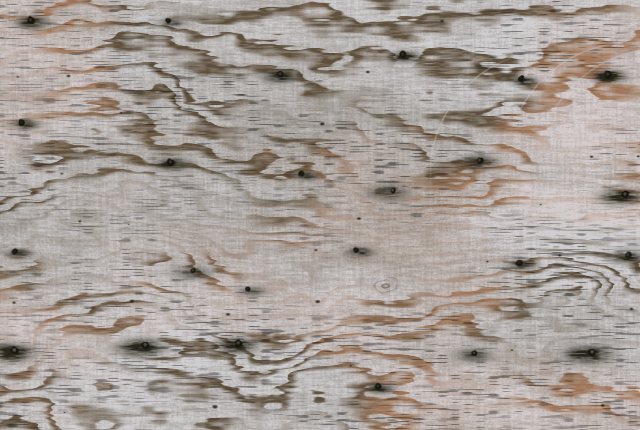
This texture is drawn by a Shadertoy shader. Its source:

```glsl
// Weathered plywood: wavy growth rings, fine fibres and rusty nails with dark stains.
#define RING_COUNT 14.0
#define RING_WARP 3.4
#define RING_STRENGTH 1.0
#define FIBRE_CONTRAST 0.42
#define NAIL_CELL 0.25
#define NAIL_RADIUS 0.0088
#define STAIN_SIZE vec2(0.044, 0.017)
#define PALE_WOOD vec3(0.785, 0.775, 0.78)
#define GREY_WOOD vec3(0.575, 0.55, 0.515)
#define ORANGE_RING vec3(0.62, 0.45, 0.33)
#define BROWN_RING vec3(0.35, 0.29, 0.21)
#define STAIN_COLOR vec3(0.13, 0.125, 0.08)

float hash(vec2 p) {
    return fract(sin(dot(p, vec2(127.1, 311.7))) * 43758.545);
}

vec2 hash2(vec2 p) {
    return vec2(hash(p), hash(p + 57.3));
}

float noise(vec2 p) {
    vec2 i = floor(p), f = fract(p);
    f = f * f * f * (f * (f * 6.0 - 15.0) + 10.0);
    return mix(mix(hash(i), hash(i + vec2(1, 0)), f.x),
               mix(hash(i + vec2(0, 1)), hash(i + vec2(1, 1)), f.x), f.y);
}

float fbm(vec2 p) {
    float sum = 0.0, amp = 0.5;
    for (int i = 0; i < 4; i++) {
        sum += amp * noise(p);
        p = mat2(0.96, 0.28, -0.28, 0.96) * p * 2.1 + 13.7;
        amp *= 0.5;
    }
    return sum / 0.9375;
}

// Height of the cut through the growth rings; its contours are the ring lines.
float ringHeight(vec2 p, vec2 knot) {
    float calm = mix(1.0, 0.35, smoothstep(0.6, 0.9, p.y));
    float slope = 0.14 * p.x * smoothstep(0.3, 0.6, p.y) * smoothstep(1.0, 0.75, p.y);
    float h = RING_COUNT * (p.y + slope) + 5.0 * p.y * p.y;
    vec2 q = p + vec2(0.06 * noise(p * vec2(6.0, 17.0)), 0.015 * p.x);
    h += RING_WARP * calm * noise(q * vec2(3.0, 5.5) + 3.1);
    h += 1.7 * calm * noise(q * vec2(7.0, 13.0) + 8.4);
    h += 0.7 * noise(q * vec2(14.0, 27.0) + 2.2);
    h += 0.25 * noise(p * vec2(32.0, 60.0));
    h += 0.32 * noise(p * vec2(16.0, 150.0));
    return h + 1.6 * exp(-dot(knot, knot));
}

// x: stain, y: nail head, z: lit centre of the head
vec3 nails(vec2 p, float fibre, float px) {
    vec3 result = vec3(0.0);
    vec2 home = floor(p / NAIL_CELL);
    for (int j = -1; j <= 1; j++)
    for (int i = -1; i <= 1; i++) {
        vec2 id = home + vec2(i, j);
        vec2 d = p - (id + 0.5 + 0.75 * (hash2(id + 4.0) - 0.5)) * NAIL_CELL;
        vec2 rnd = hash2(id + 21.0);
        float r = NAIL_RADIUS * mix(0.7, 1.05, rnd.x);
        vec2 s = (d + vec2(0.03 * (rnd.y - 0.5), 0.005)) / (STAIN_SIZE * mix(0.5, 1.1, rnd.y));
        float stain = exp(-dot(s, s)) * mix(0.6, 1.3, rnd.x) * (0.35 + 1.3 * fibre);
        float rim = length(d) + 0.004 * (noise(p * 130.0) - 0.5);
        float head = 1.0 - smoothstep(r - px, r + px, rim);
        float lit = 1.0 - smoothstep(0.2 * r, 0.7 * r, length(d - vec2(-0.1, 0.15) * r));
        result = max(result, vec3(stain, head, lit * rnd.y * 0.7));
    }
    return result;
}

// Small dark pits scattered sparsely
float pits(vec2 p, float px) {
    vec2 id = floor(p * 9.0);
    vec2 d = (fract(p * 9.0) - 0.2 - 0.6 * hash2(id)) / 9.0;
    float r = 0.004 * hash(id + 5.0);
    return step(0.8, hash(id + 9.0)) * (1.0 - smoothstep(r - px, r + px, length(d * vec2(0.7, 1.0))));
}

// Thin pale arcs on the right
float scratches(vec2 p, float px) {
    float sum = 0.0;
    for (int i = 0; i < 4; i++) {
        vec2 rnd = hash2(vec2(i, 31));
        vec2 d = p - vec2(1.25 + 0.3 * rnd.x, 0.45 + 0.2 * rnd.y);
        float arc = abs(length(d) - 0.2 - 0.12 * rnd.y);
        float span = smoothstep(0.75, 0.95, dot(normalize(d), normalize(vec2(-0.8, 0.4 + rnd.x))));
        sum += span * (1.0 - smoothstep(0.0, 1.6 * px, arc));
    }
    return min(sum, 1.0);
}

void mainImage(out vec4 fragColor, in vec2 fragCoord) {
    vec2 p = fragCoord / iResolution.y;
    float px = 1.0 / iResolution.y;
    vec2 knot = (p - vec2(0.9, 0.335)) / vec2(0.075, 0.04);

    // Bare wood: cloudy grey, horizontal fibres, faint cross weave
    float fibre = 0.5 * noise(p * vec2(22.0, 230.0)) + 0.5 * noise(p * vec2(70.0, 310.0) + 7.0);
    float weave = noise(p * vec2(230.0, 30.0)) + 1.3 * noise(p * 330.0) - 1.15;
    float cloud = fbm(p * vec2(2.2, 4.5) + 17.0);
    float tone = 0.67 + 1.1 * (cloud - 0.5) + 1.5 * FIBRE_CONTRAST * (fibre - 0.5) + 0.24 * weave;
    tone += 0.16 * smoothstep(0.4, 1.4, p.x);
    vec3 col = mix(GREY_WOOD, PALE_WOOD, clamp(tone, -0.3, 1.15));
    float warmth = smoothstep(0.35, 0.62, fbm(p * vec2(2.0, 3.5) + 41.0) + 0.14 - 0.5 * abs(p.y - 0.5));
    col += vec3(0.018, -0.006, -0.016) * warmth;

    // Growth rings: ragged narrow bands, darkest near the upper edge
    float h = ringHeight(p, knot), r = fract(h);
    float edge = clamp(1.2 * fwidth(h), 0.1, 0.3);
    float ring = smoothstep(0.45, 0.86, r) * (1.0 - smoothstep(1.0 - edge, 1.0, r));
    float strength = mix(0.2, 1.0, smoothstep(0.3, 0.65, noise(p * vec2(4.5, 11.0) + 63.0)));
    ring *= RING_STRENGTH * strength * (0.45 + 0.9 * fibre);
    col = mix(col, mix(BROWN_RING, ORANGE_RING, warmth), clamp(ring, 0.0, 0.95));

    // Hairline cracks along the fibres, and the small knot
    float crack = smoothstep(0.62, 0.95, noise(p * vec2(34.0, 300.0) + 90.0));
    col *= 1.0 - FIBRE_CONTRAST * crack * smoothstep(0.3, 0.75, fbm(p * vec2(4.0, 9.0) + 5.0));
    float oval = length(knot * 1.7) + 0.5 * noise(p * 45.0);
    col *= 1.0 - 0.25 * smoothstep(0.2, 0.9, sin(oval * 14.0)) * (1.0 - smoothstep(0.7, 1.3, oval));

    // Scratches, pits, stains and nails
    col = mix(col, PALE_WOOD, 0.4 * scratches(p, px));
    vec3 nail = nails(p, fibre, px);
    col = mix(col, STAIN_COLOR, clamp(nail.x, 0.0, 0.95));
    col = mix(col, STAIN_COLOR, 0.85 * pits(p, px));
    col = mix(col, mix(STAIN_COLOR * 0.7, GREY_WOOD * 0.8, nail.z), nail.y);
    fragColor = vec4(clamp(col, 0.0, 1.0), 1.0);
}
```
